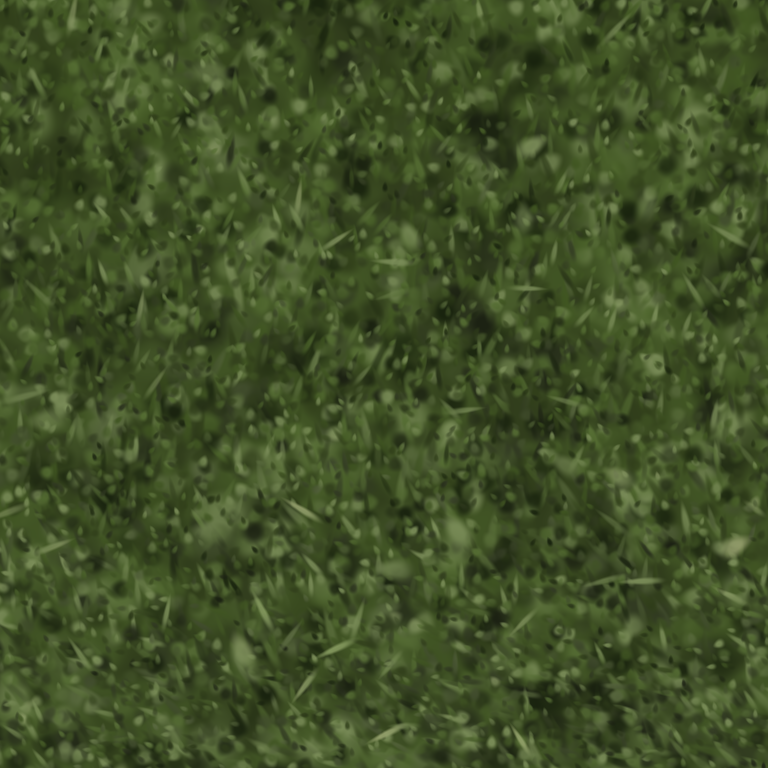
A WebGL 1 fragment shader for this texture:

```glsl
precision highp float;
uniform vec2 u_resolution;

vec4 hash4(vec2 cell) {
  vec4 h = fract(cell.xyxy * vec4(0.1031, 0.1030, 0.0973, 0.1099));
  h += dot(h, h.wzxy + 33.33);
  return fract((h.xxyz + h.yzzw) * h.zywx);
}

// Broad drifts of lighter and darker turf, about -1 to 1
float drift(vec2 p) {
  p += 0.05 * sin(p.yx * 19.0 + vec2(1.3, 4.1)) + 0.015 * sin(p.yx * 61.0 + vec2(2.7, 0.4));
  return 0.3 * sin(p.x * 13.0 + 5.0 * p.y) + 0.3 * sin(p.y * 29.0 - 15.0 * p.x + 2.0)
       + 0.4 * sin(p.x * 53.0 + 1.0) * sin(p.y * 47.0 + 3.0);
}

// Shadow to sunlit green, then pale straw above 1
vec3 leafColour(float tone, float greyness) {
  vec3 c = mix(vec3(0.09, 0.13, 0.05), vec3(0.19, 0.245, 0.10), smoothstep(-0.05, 0.25, tone));
  c = mix(c, vec3(0.25, 0.335, 0.13), smoothstep(0.25, 0.52, tone));
  c = mix(c, vec3(0.335, 0.43, 0.20), smoothstep(0.52, 0.77, tone));
  c = mix(c, vec3(0.47, 0.54, 0.34), smoothstep(0.77, 0.97, tone));
  c = mix(c, vec3(0.60, 0.63, 0.44), smoothstep(1.0, 1.3, tone));
  vec3 grey = dot(c, vec3(0.35)) * vec3(1.04, 1.2, 0.75);
  return mix(c, grey, greyness);
}

// One layer of soft jittered leaves; halfSize is measured in cells
void scatter(inout vec3 colour, vec2 p, float cells, vec2 halfSize,
             float spread, float share, vec2 toneRange, float seed) {
  vec2 q = p * cells;
  for (int j = -1; j <= 1; j++) {
    for (int i = -1; i <= 1; i++) {
      vec2 cell = floor(q) + vec2(float(i), float(j));
      vec4 r = hash4(cell + seed);
      vec4 s = hash4(cell + seed + 57.0);
      vec2 home = (cell + 0.5) / cells;
      vec2 d = q - cell - 0.5 - 0.85 * (r.xy - 0.5);

      // Upright at the top, slanting in the foreground
      float angle = 0.85 * (1.0 - smoothstep(0.0, 0.55, home.y)) + (r.z - 0.5) * spread;
      float ca = cos(angle), sa = sin(angle);
      d = vec2(ca * d.x + sa * d.y, ca * d.y - sa * d.x);
      d /= halfSize * (0.75 + 0.25 * s.x);
      float taper = 1.1 - 0.4 * clamp(d.y, -1.0, 1.0);
      float cover = 1.0 - smoothstep(0.25, 1.0, length(vec2(d.x / taper, d.y)));
      cover *= step(s.y, share * (1.15 - 0.3 * home.y));

      float tone = mix(toneRange.x, toneRange.y, r.w) + 0.17 * drift(home);
      tone += 0.07 * d.y + 0.05 * d.x;
      float greyness = clamp(s.z * s.z + 0.4 * (0.35 - home.y), 0.0, 0.9);
      colour = mix(colour, leafColour(tone, greyness), cover * (0.55 + 0.4 * s.w));
    }
  }
}

void main() {
  vec2 p = gl_FragCoord.xy / min(u_resolution.x, u_resolution.y);
  vec3 colour = leafColour(0.42 + 0.3 * drift(p), 0.2);

  // Clumps, undergrowth and upright blades
  scatter(colour, p, 16.0, vec2(0.60, 0.75), 3.0, 0.85, vec2(-0.05, 0.95), 11.0);
  scatter(colour, p, 28.0, vec2(0.60, 0.70), 4.0, 0.75, vec2(-0.05, 0.95), 41.0);
  scatter(colour, p, 24.0, vec2(0.19, 0.90), 1.0, 0.80, vec2(0.00, 0.95), 83.0);

  // Clover, crossing blades and shadow gaps
  scatter(colour, p, 40.0, vec2(0.55, 0.60), 6.0, 0.55, vec2(0.00, 0.98), 151.0);
  scatter(colour, p, 33.0, vec2(0.18, 0.85), 1.5, 0.65, vec2(0.05, 0.98), 227.0);
  scatter(colour, p, 25.0, vec2(0.42, 0.50), 4.0, 0.20, vec2(-0.15, 0.10), 293.0);
  scatter(colour, p, 54.0, vec2(0.45, 0.65), 3.0, 0.45, vec2(0.10, 1.00), 367.0);
  scatter(colour, p, 80.0, vec2(0.38, 0.75), 2.0, 0.30, vec2(0.05, 0.95), 431.0);

  // Sparse straw and broad pale leaves
  scatter(colour, p, 17.0, vec2(0.10, 0.65), 4.0, 0.09, vec2(0.85, 1.20), 509.0);
  scatter(colour, p, 12.0, vec2(0.22, 0.42), 3.5, 0.07, vec2(0.85, 1.20), 587.0);

  gl_FragColor = vec4(colour, 1.0);
}
```
